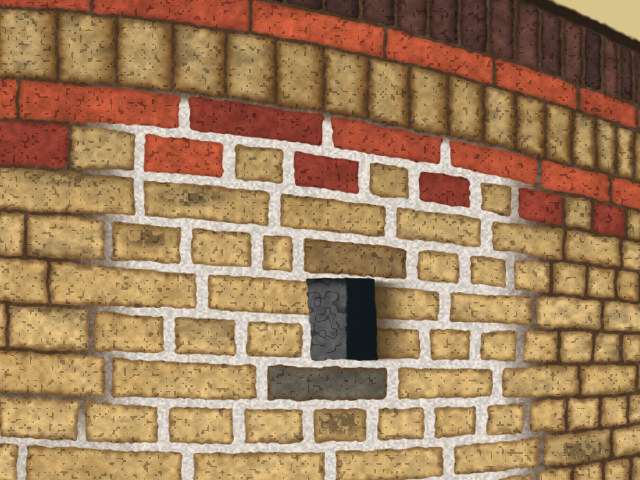
A Shadertoy shader for this texture:

```glsl
// A curved brick wall seen at an angle: red bands, ribbed courses, pale mortar and a vent.
// Bent course and joint coordinates give each pixel its brick, shaped by a rounded box;
// noise adds stains, pits and mortar grain.

// Brick period and offset along each course
const vec2 BOND[10] = vec2[10](
  vec2(1, 0), vec2(1, 0.71), vec2(0.9, 0.71), vec2(0.483, 0.04), vec2(0.94, 0.17),
  vec2(0.478, -0.06), vec2(1, 0.52), vec2(0.497, 0.365), vec2(1, 0.02), vec2(0.48, 0.1));

// Soot stains: centre and radii
const vec4 STAINS[5] = vec4[5](
  vec4(1.78, 2.85, 0.4, 0.17), vec4(2.3, 2.36, 0.6, 0.15), vec4(4.1, 5.06, 0.4, 0.24),
  vec4(7, 5.4, 0.5, 0.22), vec4(0.9, 2.12, 0.9, 0.14));

float hash(vec2 p) { return fract(sin(dot(p, vec2(127.1, 311.7))) * 43758.5453); }

float noise(vec2 p) {
  vec2 i = floor(p), f = fract(p);
  f = f * f * (3.0 - 2.0 * f);
  return mix(mix(hash(i), hash(i + vec2(1, 0)), f.x),
             mix(hash(i + vec2(0, 1)), hash(i + vec2(1, 1)), f.x), f.y);
}

float fbm(vec2 p) {
  float sum = 0.0, amp = 0.5;
  for (int i = 0; i < 4; i++) { sum += amp * noise(p); p = p * 2.1 + 7.3; amp *= 0.5; }
  return sum / 0.94;
}

float box(vec2 p, vec2 halfSize, float radius) {
  vec2 q = abs(p) - halfSize + radius;
  return length(max(q, 0.0)) + min(max(q.x, q.y), 0.0) - radius;
}

void mainImage(out vec4 fragColor, in vec2 fragCoord) {
  // Canvas is 7.68 by 5.76 units, y pointing down
  float aa = 5.76 / iResolution.y;
  vec2 p = vec2(fragCoord.x, iResolution.y - fragCoord.y) * aa;
  vec2 w = p + 0.025 * (vec2(noise(p * 5.0), noise(p * 5.0 + 40.0)) - 0.5)
             + 0.02 * (vec2(noise(p * 19.0), noise(p * 19.0 + 9.0)) - 0.5);

  // Curved wall: v counts courses, n counts brick lengths
  float t = w.x / 7.68;
  vec3 curve = vec3((1.0 - t) * (1.0 - 2.0 * t), 4.0 * t * (1.0 - t), t * (2.0 * t - 1.0));
  float rise = dot(curve, vec3(0.55, 0.508, 0.366));
  float v = (w.y - dot(curve, vec3(0.88, 1.3, 2.16))) / rise;
  float stretch = sqrt(max(4.601 - 0.58 * (w.x - 0.22), 0.04));
  float n = (2.145 - stretch) / 0.29;

  // Choose the course
  float row = clamp(floor(v), 0.0, 9.0), ribTop = -1.44 - 0.15 * t * t, redEdge = ribTop - 0.8;
  vec2 bond = BOND[int(row)], span = vec2(max(row, 0.1), row + 1.0);
  bool ribbed = v < 0.1 && v >= ribTop, redTop = v < ribTop && v >= redEdge, dark = v < redEdge;
  if (ribbed) { row = -1.0; bond = vec2(0.35, 0.22); span = vec2(ribTop, 0.1); }
  if (redTop) { row = -2.0; bond = vec2(1.02, 0.42); span = vec2(redEdge, ribTop); }
  if (dark) { row = -3.0; bond = vec2(0.29, -0.06); span = vec2(-4.15, redEdge); }
  if (row == 3.0 && n > 1.78) bond.y = 0.28;

  // Choose the brick in the course
  float cell = floor((n - bond.y) / bond.x);
  vec2 ends = bond.y + bond.x * vec2(cell, cell + 1.0);
  bool red = row == 0.0 || redTop;
  if (row == 1.0) {
    float split = ends.x + 0.58;
    red = n < split;
    if (red) ends.y = split; else ends.x = split;
  }
  bool lintel = row == 3.0 && n > 1.78 && n < 2.69, sill = row == 6.0 && cell == 1.0;
  if (row == 3.0 && n <= 1.78) ends.y = min(ends.y, 1.78);
  if (lintel) ends = vec2(1.78, 2.69), cell = 99.0;

  // Brick shape; joints are wide and pale in the middle
  float pale = smoothstep(0.7, 2.0, p.x) * smoothstep(6.7, 5.7, p.x) * smoothstep(0.0, 0.5, v);
  pale = max(pale, 0.7 * smoothstep(6.5, 8.0, v) * smoothstep(6.8, 6.0, p.x));
  vec2 gap = mix(vec2(0.02), vec2(0.068, 0.054), pale), scale = vec2(stretch, rise);
  vec2 halfSize = 0.5 * scale * vec2(ends.y - ends.x, span.y - span.x);
  vec2 local = scale * (vec2(n, v) - 0.5 * vec2(ends.x + ends.y, span.x + span.y));
  float d = box(local, halfSize - gap, 0.035);
  vec2 rel = local / halfSize;

  // Brick colour
  vec2 id = vec2(cell + (red ? 0.5 : 0.0), row);
  float tone = hash(id + 3.0), grain = fbm(p * 14.0), cloud = fbm(p * vec2(2.5, 4) + id * 3.7);
  vec3 brick = mix(vec3(0.69, 0.55, 0.33), vec3(0.88, 0.76, 0.53), 0.35 * tone + 0.65 * cloud);
  brick *= mix(0.9, 1.03, smoothstep(1.0, 4.0, v));
  if (red) {
    bool deep = (row == 0.0 && cell == 1.0) || (row == 1.0 && cell != 0.0);
    brick = mix(vec3(0.73, 0.34, 0.22), vec3(0.52, 0.22, 0.18), deep ? 0.85 : 0.4 * tone);
    brick *= 0.85 + 0.3 * cloud;
  }
  if (lintel) brick = mix(vec3(0.45, 0.37, 0.26), vec3(0.68, 0.54, 0.33), cloud);
  if (sill) brick = vec3(0.38, 0.36, 0.31) * (0.7 + 0.6 * cloud);
  if (dark) brick = mix(vec3(0.24, 0.17, 0.15), vec3(0.44, 0.28, 0.24), tone * cloud * 1.5);

  // Ribs fall into brown shade at the sides and foot
  float side = 0.75 * smoothstep(0.15, 1.0, rel.x) + 0.5 * smoothstep(0.45, 1.0, -rel.x);
  if (ribbed) brick = mix(brick, vec3(0.43, 0.28, 0.13), max(side, 0.6 * smoothstep(0.6, 1.0, rel.y)));
  if (dark) brick *= 1.1 - 0.55 * side;

  // Stains, worn rims and pits
  float soot = 0.5 * smoothstep(0.52, 0.78, cloud) * step(0.45, tone);
  for (int i = 0; i < 5; i++) {
    float reach = length((p - STAINS[i].xy) / STAINS[i].zw);
    soot = max(soot, smoothstep(1.1, 0.3, reach) * smoothstep(0.3, 0.62, grain));
  }
  if (!red && !dark) {
    brick = mix(brick, vec3(0.33, 0.27, 0.18), soot * 0.8);
    float rim = smoothstep(0.09, 0.0, 0.08 * (grain - 0.5) - d);
    brick = mix(brick, vec3(0.47, 0.31, 0.16), 0.5 * rim + 0.2 * smoothstep(0.65, 1.0, rel.y));
  }
  brick *= (0.8 + 0.4 * grain) * (0.85 + 0.15 * smoothstep(0.0, 0.06, -d));
  brick *= 1.0 - 0.28 * smoothstep(0.74, 0.86, noise(p * 30.0));

  // Mortar, then cornice over a shadow line
  float white = clamp(pale * 1.25 + 0.35 * (grain - 0.5), 0.0, 1.0);
  vec3 mortar = mix(vec3(0.3, 0.22, 0.15), vec3(0.88, 0.85, 0.81), white) * (0.86 + 0.24 * noise(p * 38.0));
  vec3 col = mix(brick, mortar, smoothstep(-aa, aa, d));
  col = mix(col, vec3(0.16, 0.12, 0.09), smoothstep(-4.05, -4.2, v));
  col = mix(col, vec3(0.84, 0.77, 0.54), smoothstep(-4.45, -4.6, v));

  // Vent: shaded jamb, cracked board and black opening
  float jamb = box(w - vec2(4.65, 3.85), vec2(0.35, 0.47), 0.04);
  float shade = 0.8 * smoothstep(5.0, 4.5, p.x) * smoothstep(0.03, -0.03, jamb);
  col = mix(col, vec3(0.25, 0.18, 0.1), shade);
  float vent = box(w - vec2(4.11 + 0.05 * (p.y - 3.84), 3.83), vec2(0.4, 0.49), 0.02);
  float crack = smoothstep(0.0, 0.1, abs(noise(p * vec2(16, 11)) - 0.5));
  vec3 board = vec3(0.34) * (0.65 + 0.35 * crack) * (0.75 + 0.5 * grain) * smoothstep(3.25, 3.5, p.y);
  vec3 inside = mix(board, vec3(0.07, 0.1, 0.11), smoothstep(4.14, 4.18, w.x));
  fragColor = vec4(mix(col, inside, smoothstep(aa, -aa, vent)), 1.0);
}
```
